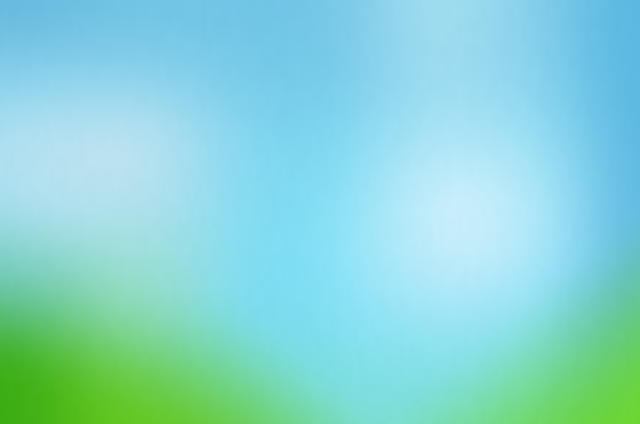
Write a Shadertoy shader that draws this background.

```glsl
float hash(vec2 cell) {
    return fract(sin(dot(cell, vec2(127.1, 311.7))) * 43758.5);
}

float valueNoise(vec2 p) {
    vec2 cell = floor(p);
    vec2 f = smoothstep(0.0, 1.0, fract(p));
    float low = mix(hash(cell), hash(cell + vec2(1.0, 0.0)), f.x);
    float high = mix(hash(cell + vec2(0.0, 1.0)), hash(cell + vec2(1.0)), f.x);
    return mix(low, high, f.y);
}

// Soft elliptical falloff with separate radii on each side:
// nearRadius applies left/below the centre, farRadius right/above it.
float glow(vec2 p, vec2 centre, vec2 nearRadius, vec2 farRadius) {
    vec2 offset = p - centre;
    vec2 d = offset / mix(nearRadius, farRadius, step(0.0, offset));
    return exp(-dot(d, d));
}

// Coverage below a blurred boundary height
float below(float y, float boundary, float blur) {
    return 1.0 - smoothstep(boundary - blur, boundary + blur, y);
}

// Vertical sky gradient with a teal base and a blue right edge
vec3 skyColor(vec2 p) {
    const vec3 upperBlue = vec3(0.44, 0.77, 0.90);
    const vec3 cyan = vec3(0.46, 0.86, 0.955);
    const vec3 teal = vec3(0.48, 0.87, 0.81);
    const vec3 edgeBlue = vec3(0.35, 0.72, 0.88);
    vec3 color = mix(cyan, upperBlue, smoothstep(0.40, 1.0, p.y));
    color = mix(color, teal, below(p.y, 0.14, 0.24));
    color = mix(color, edgeBlue, smoothstep(0.80, 1.0, p.x));
    float corner = glow(p, vec2(0.0, 1.0), vec2(0.15), vec2(0.15));
    return mix(color, vec3(0.40, 0.73, 0.87), corner);
}

// Pale diffuse lights
vec3 addLights(vec3 color, vec2 p) {
    float top = glow(p, vec2(0.69, 1.05), vec2(0.13, 0.40), vec2(0.16, 0.35));
    float left = glow(p, vec2(0.18, 0.62), vec2(0.40, 0.32), vec2(0.18, 0.21));
    float right = glow(p, vec2(0.72, 0.48), vec2(0.15, 0.25), vec2(0.18, 0.27));
    float centre = glow(p, vec2(0.59, 0.38), vec2(0.10, 0.24), vec2(0.15, 0.24));
    color = mix(color, vec3(0.64, 0.87, 0.94), 0.9 * top);
    color = mix(color, vec3(0.56, 0.90, 0.97), 0.6 * centre);
    color = mix(color, vec3(0.73, 0.885, 0.94), left);
    return mix(color, vec3(0.78, 0.93, 0.98), right);
}

// Blurred green slopes rising toward both lower corners
vec3 addSlopes(vec3 color, vec2 p) {
    const vec3 deepGreen = vec3(0.24, 0.68, 0.08);
    const vec3 leafGreen = vec3(0.39, 0.78, 0.12);
    const vec3 mistGreen = vec3(0.30, 0.69, 0.42);
    const vec3 limeGreen = vec3(0.42, 0.84, 0.20);
    float leftHeight = 0.33 - 0.35 * p.x - 1.0 * p.x * p.x;
    float rightHeight = 0.27 - 1.25 * (1.0 - p.x);
    vec3 leftGreen = mix(deepGreen, leafGreen, smoothstep(0.0, 0.22, p.x));
    float mist = smoothstep(0.12, 0.40, p.y) * (1.0 - smoothstep(0.0, 0.25, p.x));
    leftGreen = mix(leftGreen, mistGreen, mist);
    color = mix(color, leftGreen, below(p.y, leftHeight, 0.26));
    color = mix(color, limeGreen, below(p.y, rightHeight, 0.28));
    // Milky veil where the left slope meets the light
    float veil = glow(p, vec2(0.23, 0.34), vec2(0.13, 0.15), vec2(0.12, 0.16));
    return mix(color, vec3(0.63, 0.87, 0.76), 0.45 * veil);
}

void mainImage(out vec4 fragColor, in vec2 fragCoord) {
    vec2 p = fragCoord / iResolution.xy;
    vec3 color = skyColor(p);
    color = addLights(color, p);
    color = addSlopes(color, p);
    // Faint vertical mottling
    float mottle = valueNoise(p * vec2(110.0, 34.0)) - 0.5;
    color += 0.009 * mottle;
    fragColor = vec4(color, 1.0);
}
```
